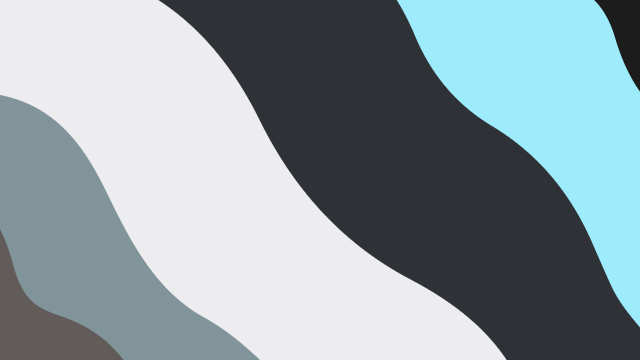
Give the GLSL for this background, as a Shadertoy shader.

```glsl
const float HEIGHT = 4.32; // canvas height in design units

// Smooth curve through six knots (position, offset, slope); repeated end knots are skipped
float waveOffset(float along, vec3 knots[6]) {
    float offset = knots[0].y;
    for (int i = 0; i < 5; i++) {
        vec3 a = knots[i], b = knots[i + 1];
        float span = b.x - a.x;
        if (along < a.x || span <= 0.0) continue;
        float t = min((along - a.x) / span, 1.0), s = 1.0 - t;
        float blend = t * t * (3.0 - 2.0 * t);
        offset = mix(a.y, b.y, blend) + span * t * s * (a.z * s - b.z * t);
    }
    return offset;
}

// Paints everything on the upper right side of a wave
void paintBeyond(inout vec3 color, vec3 paint, vec2 diagonal, vec3 knots[6]) {
    float side = diagonal.y - waveOffset(diagonal.x, knots);
    float softness = 1.55 * HEIGHT / iResolution.y;
    color = mix(color, paint, clamp(side / softness + 0.5, 0.0, 1.0));
}

void mainImage(out vec4 fragColor, in vec2 fragCoord) {
    vec2 p = fragCoord * HEIGHT / iResolution.y;
    p.y = HEIGHT - p.y;

    // x runs down the diagonal, y runs across the bands
    vec2 diagonal = vec2(p.x + p.y, p.x - p.y);

    // Brown corner, then each band over the last
    vec3 color = vec3(0.38, 0.355, 0.35);

    // Slate
    paintBeyond(color, vec3(0.50, 0.58, 0.605), diagonal, vec3[6](
        vec3(2.75, -2.75, -0.33), vec3(3.30, -3.00, -0.57), vec3(4.03, -3.23, 0.08),
        vec3(4.51, -3.07, 0.50), vec3(5.80, -2.84, -0.15), vec3(5.80, -2.84, -0.15)));

    // Pale grey
    paintBeyond(color, vec3(0.93, 0.93, 0.937), diagonal, vec3[6](
        vec3(1.14, -1.14, 0.67), vec3(3.65, -1.05, -0.35), vec3(6.26, -1.36, 0.29),
        vec3(7.44, -1.20, 0.03), vec3(7.44, -1.20, 0.03), vec3(7.44, -1.20, 0.03)));

    // Charcoal
    paintBeyond(color, vec3(0.18, 0.194, 0.21), diagonal, vec3[6](
        vec3(1.90, 1.90, 0.21), vec3(4.555, 1.675, -0.34), vec3(8.27, 1.57, 0.31),
        vec3(10.40, 1.76, -0.20), vec3(10.40, 1.76, -0.20), vec3(10.40, 1.76, -0.20)));

    // Light cyan
    paintBeyond(color, vec3(0.62, 0.925, 0.985), diagonal, vec3[6](
        vec3(4.76, 4.76, -0.23), vec3(5.41, 4.55, -0.41), vec3(7.41, 4.39, 0.25),
        vec3(10.00, 4.20, -0.39), vec3(10.75, 3.91, -0.375), vec3(11.61, 3.75, -0.09)));

    // Near black corner
    paintBeyond(color, vec3(0.11, 0.11, 0.113), diagonal, vec3[6](
        vec3(7.13, 7.13, 0.0), vec3(7.83, 6.93, -0.545), vec3(8.78, 6.58, -0.17),
        vec3(8.78, 6.58, -0.17), vec3(8.78, 6.58, -0.17), vec3(8.78, 6.58, -0.17)));

    fragColor = vec4(color, 1.0);
}
```
